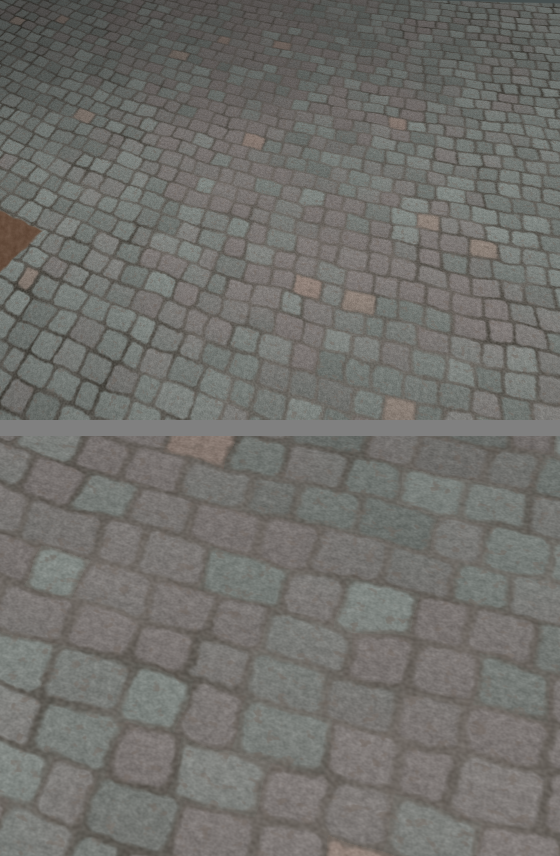
Top, the full canvas; bottom, a detail of the centre.
A Shadertoy shader for this texture:

```glsl
// Worn grey cobblestone paving seen in perspective, with a patch of bare earth

float hash(vec2 p) {
    vec3 q = fract(p.xyx * vec3(0.1031, 0.103, 0.0973));
    q += dot(q, q.yzx + 33.33);
    return fract((q.x + q.y) * q.z);
}

// Gradient noise, about -0.7 to 0.7
float corner(vec2 cell, vec2 offset) {
    float angle = 6.2832 * hash(cell);
    return dot(vec2(cos(angle), sin(angle)), offset);
}

float noise(vec2 p) {
    vec2 i = floor(p), f = p - i, s = f * f * f * (f * (f * 6.0 - 15.0) + 10.0);
    vec2 e = vec2(1, 0);
    return mix(mix(corner(i, f), corner(i + e, f - e), s.x),
               mix(corner(i + e.yx, f - e.yx), corner(i + 1.0, f - 1.0), s.x), s.y);
}

float fbm(vec2 p) {
    float sum = 0.0, gain = 1.0;
    for (int k = 0; k < 3; k++) {
        sum += gain * noise(p);
        p = p * 2.03 + 17.3;
        gain *= 0.55;
    }
    return sum;
}

// Uneven side of a stone within its row
float sideEdge(float column, float row) {
    return column + 0.34 * (hash(vec2(column, row) + 71.0) - 0.5);
}

float roundBox(vec2 p, vec2 halfSize, float radius) {
    vec2 q = abs(p) - halfSize + radius;
    return length(max(q, 0.0)) + min(max(q.x, q.y), 0.0) - radius;
}

// Ground plane: columns converge above the canvas, rows bend down to the right
vec2 ground(vec2 p) {
    float depth = 1.0 / (1.8 - p.y);
    float u = (p.x - 1.04) * depth;
    return vec2(23.0 * u, 46.0 * (depth + 0.14 * u - 0.08 * u * u)) + 60.0;
}

void mainImage(out vec4 fragColor, in vec2 fragCoord) {
    vec2 p = fragCoord / iResolution.y;
    vec2 g = ground(p);
    vec2 pixel = vec2(1.0 / iResolution.y, 0.0);
    float footprint = max(length(ground(p + pixel) - g), length(ground(p + pixel.yx) - g));
    float detail = 1.0 / (1.0 + 20.0 * footprint * footprint);

    // Stone cell, with wavering rows and shifted columns
    vec2 q = g + vec2(0.1 * noise(g * 1.3 + 40.0), 0.22 * noise(g * 0.45) + 0.1 * noise(g * 1.5));
    float row = floor(q.y);
    q.x += hash(vec2(row, 5.0)) + 0.5 * mod(row, 2.0);
    float column = floor(q.x);
    if (q.x < sideEdge(column, row)) column -= 1.0;
    else if (q.x > sideEdge(column + 1.0, row)) column += 1.0;
    float left = sideEdge(column, row), right = sideEdge(column + 1.0, row);
    vec2 id = vec2(column, row);
    float tone = hash(id), tint = hash(id + 23.0);

    // Rounded stone outline with chipped edges
    vec2 local = vec2(q.x - 0.5 * (left + right), q.y - row - 0.5);
    vec2 halfSize = vec2(0.5 * (right - left), 0.5) - 0.045 - 0.035 * hash(id + 9.0);
    float d = roundBox(local, halfSize, 0.14) + 0.05 * noise(g * 6.0);
    float blur = 0.035 + 0.6 * footprint;
    float joint = smoothstep(-blur, blur, d);

    // Stone faces: grey-green to pale, dusty pink through the middle
    float patches = fbm(g * 0.16 + 8.0);
    float dust = exp(-5.0 * pow(p.x - 0.75 + 0.25 * (p.y - 0.4), 2.0));
    vec3 stone = mix(vec3(0.415, 0.435, 0.42), vec3(0.49, 0.515, 0.50), tone);
    float pink = smoothstep(0.4, 0.95, 0.65 * tint + 0.4 * dust + 0.35 * patches);
    stone = mix(stone, vec3(0.465, 0.437, 0.43), 0.85 * pink);
    stone = mix(stone, vec3(0.56, 0.49, 0.45), 0.7 * step(0.988, hash(id + 51.0)));
    stone *= 1.0 + 0.06 * patches + 0.08 * smoothstep(0.3, -0.3, d) * local.y;

    // Mottled grain and grit on the faces
    float grain = fbm(g * 7.0);
    stone += detail * (0.055 * grain + 0.045 * noise(g * 19.0));
    stone = mix(stone, vec3(0.43, 0.39, 0.36), detail * 0.5 * smoothstep(0.2, 0.6, fbm(g * 4.0 + 30.0)));

    // Joints: open and dark at the sides, filled with grit in the middle
    float open = clamp(0.75 - 0.55 * dust + 0.6 * noise(g * 0.7 + 3.0) + 0.25 * patches, 0.12, 1.0);
    vec3 grit = mix(vec3(0.41, 0.385, 0.36), vec3(0.25, 0.24, 0.215), open);
    grit += detail * 0.09 * noise(g * 13.0);
    vec3 color = mix(stone, grit, joint * (0.6 + 0.35 * open));

    // Bare earth at the left edge
    float earth = max(dot(p - vec2(0.1, 0.45), vec2(0.43, 0.9)), dot(p - vec2(0.1, 0.45), vec2(0.7, -0.71)));
    earth += 0.006 * noise(p * 45.0);
    vec3 soil = vec3(0.385, 0.295, 0.235) + 0.05 * fbm(p * 70.0);
    color = mix(color, soil, smoothstep(0.004, -0.004, earth));

    // Kerb in the top right corner
    float kerb = p.y - 1.0 + 0.025 * (p.x - 1.0);
    color = mix(color, vec3(0.33, 0.37, 0.37), smoothstep(-0.002, 0.002, kerb));

    // Light falls off towards the top, most at the left
    float shade = smoothstep(0.5, 1.05, p.y) * (0.42 - 0.17 * p.x);
    shade += 0.1 * smoothstep(0.6, 0.0, length(p));
    fragColor = vec4(color * (1.04 - shade), 1.0);
}
```
